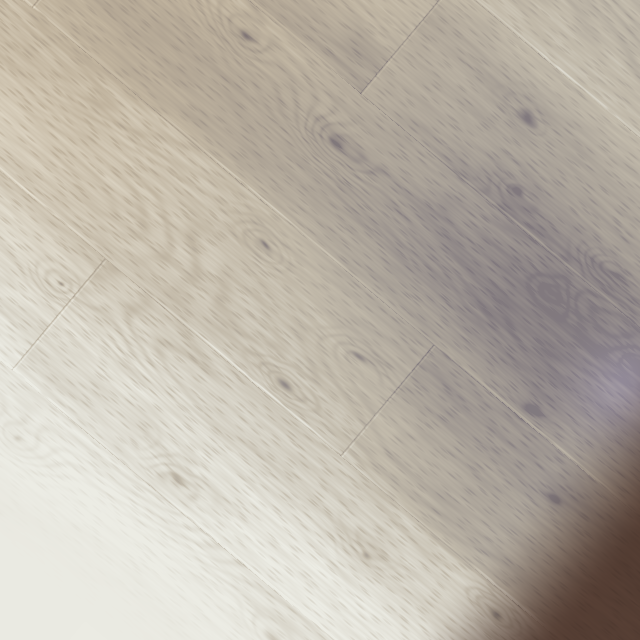
Reproduce this texture procedurally as a Shadertoy shader.

```glsl
#define GRAIN_ANGLE 0.698
#define PLANK_WIDTH 0.227
#define PLANK_LENGTH 1.3
#define JOINT_STAGGER 0.48
#define FIBRE_AMOUNT 0.5
#define PORE_AMOUNT 0.5
#define RING_AMOUNT 0.42
#define PATCH_AMOUNT 0.34
#define RING_DENSITY 52.0
#define KNOT_SHARE 0.36
#define SEAM_HALF_WIDTH 0.0009

const vec3 CREAM  = vec3(0.87, 0.86, 0.82);
const vec3 BEIGE  = vec3(0.76, 0.73, 0.67);
const vec3 TAUPE  = vec3(0.67, 0.64, 0.60);
const vec3 VIOLET = vec3(0.56, 0.53, 0.53);
const vec3 UMBER  = vec3(0.32, 0.23, 0.19);

vec3 hash3(vec2 p) {
    vec3 q = fract(p.xyx * vec3(0.1031, 0.1030, 0.0973));
    q += dot(q, q.yxz + 33.33);
    return fract((q.xxy + q.yzz) * q.zyx);
}

// Layered, bent sines
float waves(vec2 p) {
    float sum = 0.0, amp = 0.55;
    for (int i = 0; i < 4; i++) {
        sum += amp * sin(p.y + 1.3 * sin(p.x + float(i)));
        p = mat2(0.8, 0.6, -0.6, 0.8) * p * 1.7 + vec2(1.7, 4.1);
        amp *= 0.46;
    }
    return sum;
}

// Distance to the nearest scattered point
float cells(vec2 p) {
    vec2 cell = floor(p), f = fract(p);
    float nearest = 8.0;
    for (int y = -1; y <= 1; y++)
    for (int x = -1; x <= 1; x++) {
        vec2 o = vec2(x, y);
        vec2 d = o + hash3(cell + o).xy - f;
        nearest = min(nearest, dot(d, d));
    }
    return sqrt(nearest);
}

// Scattered knots: x is the wide swelling, y the dark core
vec2 knots(vec2 p) {
    vec2 cell = floor(p), f = fract(p), sum = vec2(0.0);
    for (int y = -1; y <= 1; y++)
    for (int x = -1; x <= 1; x++) {
        vec2 o = vec2(x, y);
        vec3 h = hash3(cell + o + 71.0);
        vec2 d = o + 0.2 + 0.6 * h.xy - f;
        float size = mix(0.1, 1.0, fract(h.z * 17.0));
        sum += step(h.z, KNOT_SHARE) * exp(-dot(d, d) * vec2(14.0, 260.0 / size));
    }
    return sum;
}

// Tone steps from cream (0) to violet grey (3)
vec3 woodColor(float tone) {
    vec3 c = mix(CREAM, BEIGE, clamp(tone, -0.5, 1.0));
    c = mix(c, TAUPE, clamp(tone - 1.0, 0.0, 1.0));
    return mix(c, VIOLET, clamp(tone - 2.0, 0.0, 1.5));
}

float line(float dist, float halfWidth) {
    float blur = max(0.0011, 0.7 / iResolution.y);
    return 1.0 - smoothstep(halfWidth - blur, halfWidth + blur, abs(dist));
}

void mainImage(out vec4 fragColor, in vec2 fragCoord) {
    vec2 uv = fragCoord / iResolution.xy;
    float ca = cos(GRAIN_ANGLE), sa = sin(GRAIN_ANGLE);
    float along = dot(uv, vec2(ca, -sa));
    float across = dot(uv, vec2(sa, ca));

    // Plank layout
    float rows = (across - 0.108) / PLANK_WIDTH;
    float row = floor(rows);
    float run = (along + 0.737 - row * JOINT_STAGGER) / PLANK_LENGTH;
    vec3 plank = hash3(vec2(row, floor(run)) + 19.0);
    vec2 offset = plank.xy * 40.0;
    float seamDist = (fract(rows + 0.5) - 0.5) * PLANK_WIDTH;
    float jointDist = (fract(run + 0.5) - 0.5) * PLANK_LENGTH;

    // Growth rings and knots
    float field = waves(vec2(along * 2.2, across * 12.0) + offset);
    vec2 wobble = vec2(waves(uv.yx * 30.0), waves(uv * 34.0 + 5.0));
    vec2 knot = knots(vec2(along * 4.5, across * 9.0) + 3.0 + 0.06 * wobble);
    field += 0.4 * knot.x;
    float figure = smoothstep(0.0, 0.7, waves(vec2(along * 3.0, across * 13.0) + offset.yx) + 0.7 * knot.x);
    float ringWave = 0.5 + 0.5 * sin(field * RING_DENSITY + 0.8 * wobble.x);
    float rings = (ringWave * ringWave - 0.37) * mix(0.12, 1.0, figure);

    // Fibres, pores and broad stains
    float bend = across + 0.008 * field;
    float fibre = cells(vec2(along * 13.0, bend * 190.0) + offset) - 0.5;
    fibre += 0.7 * (cells(vec2(along * 4.0, bend * 70.0) + offset) - 0.5);
    float pores = 1.0 - smoothstep(0.05, 0.3, cells(vec2(along * 20.0, bend * 130.0) + offset.yx));
    float streak = waves(vec2(along * 2.0, bend * 36.0) + offset);
    float patches = waves(vec2(along * 2.6, across * 13.0) + offset.yx + 9.0);
    float grain = FIBRE_AMOUNT * fibre + PORE_AMOUNT * (pores - 0.15);
    grain += RING_AMOUNT * rings + 0.18 * streak + PATCH_AMOUNT * patches;
    grain += 0.3 * knot.x + 1.6 * knot.y;

    // Daylight falling off across the floor
    float tone = -0.42 + 1.66 * smoothstep(0.1, 0.95, across);
    vec2 dusk = vec2(along - 0.36, across - 0.92) / vec2(0.43, 0.2);
    tone += 2.1 * exp(-dot(dusk, dusk));
    tone += 1.0 * smoothstep(0.545, 0.58, across) * smoothstep(0.1, 0.5, along)
          * (1.0 - smoothstep(0.6, 0.85, across));
    tone += 0.3 * (plank.z - 0.5);
    float glare = smoothstep(0.1, 0.45, across);
    tone += grain * glare;

    // Seams with a pale, broken bevel
    float wear = glare * smoothstep(-0.6, 0.8, sin(along * 11.0 + row * 2.0));
    tone += 0.9 * wear * line(seamDist, SEAM_HALF_WIDTH);
    tone -= 0.6 * (glare - 0.7 * wear) * line(seamDist - 0.003, 0.0014);
    tone += 1.0 * glare * line(jointDist, SEAM_HALF_WIDTH);
    tone -= 0.35 * glare * line(jointDist - 0.003, SEAM_HALF_WIDTH);

    // Warm far corner, cool glint and brown shadow
    vec3 color = woodColor(tone);
    float warmth = smoothstep(0.15, -0.5, along) * smoothstep(0.3, 0.7, across);
    color *= mix(vec3(1.0), vec3(0.99, 0.96, 0.92), warmth);
    vec2 glint = (uv - vec2(0.98, 0.39)) / vec2(0.08, 0.07);
    color += vec3(0.07, 0.07, 0.11) * exp(-dot(glint, glint));
    float shadow = smoothstep(-0.1, 0.09, dot(uv - vec2(0.9, 0.17), vec2(0.78, -0.62)));
    color = mix(color, UMBER * (1.0 - 0.1 * grain), 0.98 * shadow);
    fragColor = vec4(clamp(color, 0.0, 1.0), 1.0);
}
```
